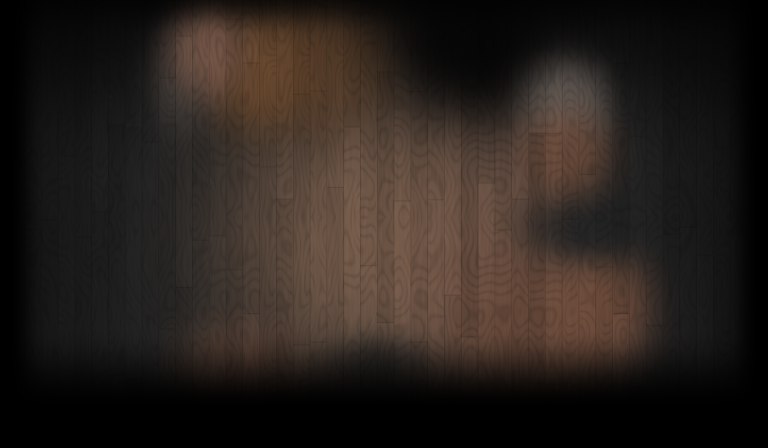
A Shadertoy shader for this background:

```glsl
// Dark vertical wood planks lit by soft, blurred warm glows with black borders.

const float PLANK_COUNT = 45.7;   // planks across the canvas
const float PLANK_PHASE = 0.45;
const float MIRROR_HEIGHT = 0.515; // the grain is mirrored about this height
const float KNOT_PERIOD = 0.3125;

float hash(float n) {
    return fract(sin(n * 127.1) * 43758.55);
}

vec2 gradient(vec2 cell) {
    float angle = 6.2832 * hash(dot(cell, vec2(1.0, 57.31)));
    return vec2(cos(angle), sin(angle));
}

float gradientNoise(vec2 p) {
    vec2 i = floor(p), f = fract(p);
    vec2 w = f * f * f * (f * (f * 6.0 - 15.0) + 10.0);
    vec2 e = vec2(1.0, 0.0);
    float low = mix(dot(gradient(i), f),
                    dot(gradient(i + e.xy), f - e.xy), w.x);
    float high = mix(dot(gradient(i + e.yx), f - e.yx),
                     dot(gradient(i + e.xx), f - e.xx), w.x);
    return mix(low, high, w.y);
}

// Lays a soft elliptical pool of colour over the base.
vec3 glow(vec3 base, vec2 uv, vec2 centre, vec2 radius, vec3 tint, float strength) {
    vec2 d = (uv - centre) / radius;
    return mix(base, tint, strength * exp(-pow(dot(d, d), 1.4)));
}

// Distance to the nearest of a repeated row of tall knots.
float knotDistance(vec2 uv, float firstX) {
    float x = (fract((uv.x - firstX) / KNOT_PERIOD + 0.5) - 0.5) * KNOT_PERIOD;
    return length(vec2(x / 0.011, (uv.y - MIRROR_HEIGHT) / 0.07));
}

// Brightness factor of the planks: tone, grain, knots and seams.
float planks(vec2 uv, float pixelWidth) {
    float x = uv.x * PLANK_COUNT - PLANK_PHASE;
    float id = floor(x);
    float across = fract(x);
    float mirroredY = abs(uv.y - MIRROR_HEIGHT);

    // Staggered boards along each plank
    float y = uv.y / 0.56 + hash(id + 3.7);
    float board = id + 31.0 * floor(y);
    float tone = 0.94 + 0.13 * hash(board + 11.3);

    // Curved contour lines, with rings around the knots
    float field = 2.2 * gradientNoise(vec2(uv.x * 32.0 + 5.0 * hash(id), mirroredY * 7.0));
    float knot = min(knotDistance(uv, 0.124), knotDistance(uv, 0.309));
    field += 1.3 * exp(-knot * 0.9);
    float phase = field * 17.0;
    float lineFade = 1.0 - smoothstep(1.0, 3.0, fwidth(phase));
    float rings = pow(0.5 + 0.5 * sin(phase), 3.0) * lineFade;

    // Fine fibres and slow variation
    float fibres = gradientNoise(vec2(uv.x * 260.0, uv.y * 16.0));
    float broad = gradientNoise(vec2(uv.x * 24.0, uv.y * 2.0));

    // Seams between planks and at board ends
    float seamWidth = max(0.05, pixelWidth * PLANK_COUNT);
    float seam = 1.0 - smoothstep(0.0, seamWidth, min(across, 1.0 - across));
    float end = abs(fract(y + 0.5) - 0.5) * 0.56;
    float endSeam = 1.0 - smoothstep(0.0, max(0.003, pixelWidth * 1.5), end);

    float shade = tone - 0.10 * rings + 0.07 * fibres + 0.09 * broad;
    return shade * (1.0 - 0.14 * seam) * (1.0 - 0.10 * endSeam);
}

vec3 lighting(vec2 uv) {
    vec3 copper = vec3(0.42, 0.29, 0.225);
    vec3 tan_ = vec3(0.47, 0.365, 0.295);
    vec3 amber = vec3(0.40, 0.275, 0.175);
    vec3 ash = vec3(0.36, 0.33, 0.31);
    vec3 slate = vec3(0.115, 0.122, 0.127);

    // Grey floor, darker near the top
    vec3 c = vec3(0.125, 0.127, 0.128) * mix(0.3, 1.0, 1.0 - smoothstep(0.6, 1.0, uv.y));

    // Wide central pool and its lower right extension
    c = glow(c, uv, vec2(0.49, 0.47), vec2(0.205, 0.34), tan_, 0.92);
    c = glow(c, uv, vec2(0.63, 0.42), vec2(0.11, 0.28), vec3(0.43, 0.325, 0.27), 0.75);
    c = glow(c, uv, vec2(0.70, 0.27), vec2(0.12, 0.19), copper, 0.75);
    c = glow(c, uv, vec2(0.78, 0.31), vec2(0.068, 0.14), copper, 0.85);
    c = glow(c, uv, vec2(0.31, 0.17), vec2(0.085, 0.12), copper, 0.55);

    // Upper left lights
    c = glow(c, uv, vec2(0.42, 0.85), vec2(0.085, 0.15), amber, 0.65);
    c = glow(c, uv, vec2(0.335, 0.84), vec2(0.075, 0.14), amber, 0.9);
    c = glow(c, uv, vec2(0.235, 0.82), vec2(0.045, 0.13), ash, 0.45);
    c = glow(c, uv, vec2(0.27, 0.89), vec2(0.052, 0.105), vec3(0.45, 0.33, 0.275), 0.85);

    // Dark hollows
    c = glow(c, uv, vec2(0.62, 0.91), vec2(0.105, 0.17), vec3(0.02), 0.95);
    c = glow(c, uv, vec2(0.77, 0.49), vec2(0.085, 0.075), slate, 0.85);
    c = glow(c, uv, vec2(0.49, 0.18), vec2(0.06, 0.07), slate, 0.65);

    // Upper right light, ashen above and copper below
    c = glow(c, uv, vec2(0.738, 0.765), vec2(0.058, 0.105), ash * 1.12, 0.85);
    c = glow(c, uv, vec2(0.735, 0.66), vec2(0.062, 0.10), copper, 0.85);
    return c;
}

// Black frame: narrow at the sides, deep at the bottom.
float border(vec2 uv) {
    float side = min(uv.x, 1.0 - uv.x);
    float sides = smoothstep(0.012, 0.06, side) * mix(0.65, 1.0, smoothstep(0.03, 0.2, side));
    return sides * smoothstep(0.085, 0.27, uv.y) * (1.0 - 0.6 * smoothstep(0.92, 1.02, uv.y));
}

void mainImage(out vec4 fragColor, in vec2 fragCoord) {
    vec2 uv = fragCoord / iResolution.xy;
    vec3 color = lighting(uv) * planks(uv, 1.0 / iResolution.x) * border(uv);
    fragColor = vec4(color, 1.0);
}
```
